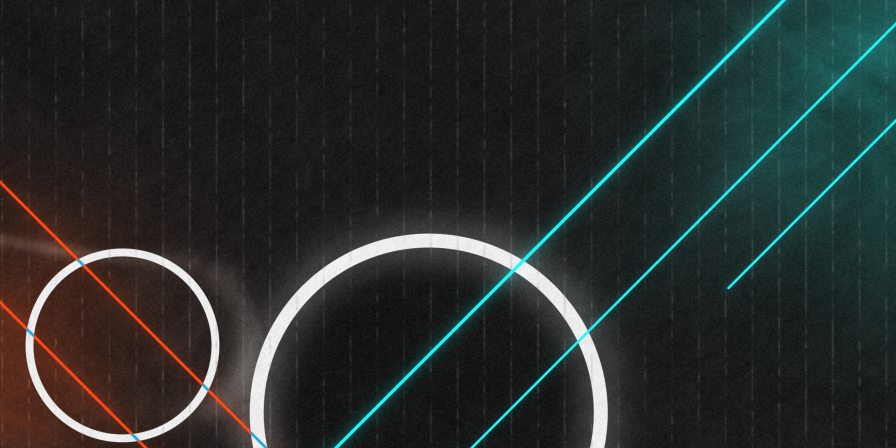
Give the GLSL for this background, as a Shadertoy shader.

```glsl
// Dark plaster wall with white rings, diagonal neon lines and coloured corner glows.

float hash(vec2 p) {
    p = fract(p * vec2(0.1031, 0.1137));
    p += dot(p, p.yx + 33.33);
    return fract((p.x + p.y) * p.x * 17.3);
}

// Layered, self-warping sines, roughly -1 to 1
float smoke(vec2 p) {
    float sum = 0.0, amp = 0.5;
    for (int i = 0; i < 5; i++) {
        p = mat2(0.8, -0.6, 0.6, 0.8) * p * 1.8 + sin(p.yx * 1.3);
        sum += amp * sin(p.x) * sin(p.y + 1.0);
        amp *= 0.65;
    }
    return sum;
}

float segment(vec2 p, vec2 a, vec2 b) {
    vec2 ab = b - a;
    return length(p - a - ab * clamp(dot(p - a, ab) / dot(ab, ab), 0.0, 1.0));
}

// Antialiased band of the given half width around zero distance
float stroke(float d, float halfWidth) {
    float soft = 0.75 / iResolution.y;
    return 1.0 - smoothstep(halfWidth - soft, halfWidth + soft, abs(d));
}

float bell(float x, float width) {
    return exp(-x * x / (width * width));
}

void mainImage(out vec4 fragColor, in vec2 fragCoord) {
    vec2 p = fragCoord / iResolution.y;
    p.x += 1.0 - 0.5 * iResolution.x / iResolution.y;
    float cloud = smoke(p * 5.0);
    float grain = hash(floor(p * 256.0)) - 0.5;

    // Plaster wall, with fine relief running diagonally
    float relief = smoke(vec2(p.x + p.y, 2.0 * (p.y - p.x)) * 16.0);
    vec3 color = vec3(0.098 + 0.012 * cloud + 0.012 * relief);

    // Teal light at the upper right, trailing down between the lines
    float diagonal = p.x - p.y;
    float teal = bell(length(p - vec2(2.06, 0.84)), 0.45);
    teal += 0.22 * bell(diagonal - 1.02, 0.17) * smoothstep(0.0, 1.1, p.y);
    color += vec3(0.015, 0.23, 0.215) * teal * (1.0 + 0.35 * cloud);

    // Ember light at the lower left
    float ember = bell(length((p - vec2(-0.05, 0.2)) * vec2(1.0, 1.1)), 0.37);
    color += vec3(0.24, 0.065, 0.01) * ember * (1.0 + 0.35 * cloud);

    // Smoke wisps curling around the small ring
    float curl = length(p - vec2(0.39, 0.245)) - 0.165 - 0.015 * cloud;
    float wisp = bell(curl, 0.035) * smoothstep(0.2, 0.55, p.x);
    float streak = p.y - 0.465 + 0.13 * p.x + 0.008 * sin(9.0 * p.x);
    wisp += bell(streak, 0.016) * (1.0 - smoothstep(0.25, 0.5, p.x));
    wisp += 0.35 * bell(length(p - vec2(0.42, 0.25)), 0.13);
    color += vec3(0.13, 0.12, 0.115) * wisp * (0.8 + 0.5 * cloud);

    // Rings and the halo of the large one
    float bigRing = length(p - vec2(0.957, 0.079)) - 0.384;
    float smallRing = length(p - vec2(0.2734, 0.229)) - 0.2075;
    float halo = bell(bigRing, bigRing > 0.0 ? 0.065 : 0.055);
    color += 0.16 * halo * (1.0 + 0.25 * cloud);
    color *= 1.0 - 0.2 * smoothstep(0.04, 0.12, -bigRing);
    float rings = max(stroke(bigRing, 0.0156), stroke(smallRing, 0.0088));
    color = mix(color, vec3(0.93 + 0.02 * relief), rings);

    // Worn vertical scratches
    float column = mod(p.x - 0.005 + 0.0299, 0.0598) - 0.0299;
    float index = floor((p.x + 0.0249) / 0.0598);
    float wear = 0.55 + 0.45 * sin(p.y * 70.0 + 5.0 * sin(p.y * 23.0 + index * 4.0));
    wear *= 0.5 + hash(vec2(index, floor(p.y * 130.0)));
    float scratch = bell(column, 0.0024) * wear;
    color += scratch * mix(0.085, -0.09, rings);

    // Orange lines, turning blue across the rings
    float orange = min(abs(p.x + p.y - 0.594), abs(p.x + p.y - 0.3255)) * 0.7071;
    color += vec3(0.12, 0.025, 0.0) * exp(-orange / 0.018) * (1.0 - rings);
    vec3 orangeInk = mix(vec3(1.0, 0.29, 0.08), vec3(0.16, 0.65, 0.87), rings);
    color = mix(color, orangeInk, stroke(orange, 0.0031));

    // Cyan lines; the first is the brightest, the last starts mid-canvas
    for (int i = 0; i < 3; i++) {
        float offset = i == 0 ? 0.75 : i == 1 ? 1.053 : 1.269;
        float startY = i == 2 ? 0.357 : -1.0;
        float d = segment(p, vec2(startY + offset, startY), vec2(2.0 + offset, 2.0));
        float glow = i == 0 ? 0.3 : 0.1;
        color += vec3(0.02, 0.8, 0.8) * glow * exp(-d / 0.013) * (1.0 - rings);
        color = mix(color, vec3(0.13, 0.97, 0.98), stroke(d, i == 0 ? 0.0036 : 0.0028));
    }

    color += 0.035 * grain;
    fragColor = vec4(clamp(color, 0.0, 1.0), 1.0);
}
```
